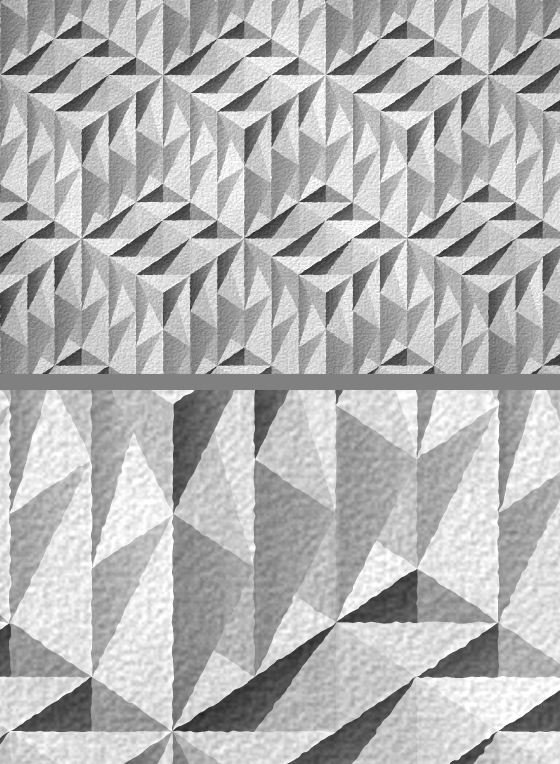
Top, the full canvas; bottom, a detail of the centre.
Reproduce this pattern procedurally as a WebGL 2 fragment shader.

```glsl
#version 300 es
precision highp float;
uniform vec2 u_resolution;
out vec4 fragColor;

float hash(vec2 p) {
  return fract(sin(dot(p, vec2(127.1, 311.7))) * 43758.5453);
}

float noise(vec2 p) {
  vec2 i = floor(p), f = fract(p);
  f = f * f * (3.0 - 2.0 * f);
  return mix(mix(hash(i), hash(i + vec2(1, 0)), f.x),
             mix(hash(i + vec2(0, 1)), hash(i + vec2(1, 1)), f.x), f.y);
}

// Facets of a strip: s runs along it from 0 to 3, t across it from 0 to 1
float topFacet(float s, float t) {
  if (s < t) return 0.87;
  if (s + 3.0 * t < 2.0) return 0.24 + 0.38 * t;
  if (s + t < 2.0) return 0.73;
  if (s - t < 2.0) return s < 2.0 ? 0.79 : 0.86;
  return s + t < 3.0 ? 0.25 + 0.3 * t : 0.6;
}

float leftFacet(float s, float t) {
  if (s < t) return 0.72;
  if (s + 3.0 * t < 2.0) return 0.52 + 0.4 * t;
  if (s + t < 2.0) return 0.88;
  return s + 2.0 * t < 3.0 ? 0.59 + 0.14 * t : 0.86;
}

float rightFacet(float s, float t) {
  if (s < t) return 0.3 + 0.35 * (1.0 - t);
  if (s + 3.0 * t < 2.0) return 0.86;
  if (s + t < 2.0) return 0.77;
  if (s - t < 2.0) return 0.66 - 0.14 * t;
  return s + t < 3.0 ? 0.71 : 0.86;
}

// Staggered hexagons, each of three rhombi cut into three strips
float relief(vec2 p) {
  vec2 period = vec2(6, 18), halfPeriod = vec2(3, 9);
  vec2 h = mod(p + halfPeriod, period) - halfPeriod;
  if (abs(h.x) + abs(h.y) > 6.0) h = mod(p, period) - halfPeriod;
  vec2 cell = floor(p - h + 0.5);

  bool isTop = h.y < -abs(h.x);
  vec2 r = vec2(3.0 - abs(h.x), h.y + 3.0);
  float across = r.x, s = 0.5 * (r.y - r.x), face = sign(h.x);
  if (isTop) {
    r = h + 3.0;
    across = 0.5 * (r.x + r.y);
    s = 0.5 * (r.x - r.y);
    face = 2.0;
  }
  float t = fract(across);
  float shade = isTop ? topFacet(s, t) : h.x < 0.0 ? leftFacet(s, t) : rightFacet(s, t);

  // Slight tone change per strip, and a pale ridge along its rim
  shade += 0.07 * (hash(cell + vec2(floor(across), face * 5.0)) - 0.5);
  return shade + 0.07 * smoothstep(0.93, 1.0, t) * step(0.5, shade);
}

void main() {
  float unit = 768.0 / u_resolution.x;
  float shade = 0.0;

  // Supersampled facets with slightly rough creases
  for (int i = 0; i < 9; i++) {
    vec2 offset = (vec2(i % 3, i / 3) - 1.0) / 3.0;
    vec2 p = gl_FragCoord.xy + offset;
    p = vec2(p.x, u_resolution.y - p.y) * unit;
    p += 1.2 * (vec2(noise(p * 0.35), noise(p * 0.35 + 50.0)) - 0.5);
    shade += relief((p - vec2(223.5, 103.0)) / vec2(37.2, 24.9) - 3.0) / 9.0;
  }

  // Plaster grain lit from one side, with broad worn patches
  vec2 q = vec2(gl_FragCoord.x, u_resolution.y - gl_FragCoord.y) * unit;
  float bump = noise(q * 0.42) - noise(q * 0.42 + vec2(0.5, 0.6));
  float grain = 0.13 * bump + 0.1 * (noise(q * 0.75) - 0.5);
  float wear = noise(q * 0.012 + 4.0) * 0.6 + noise(q * 0.04) * 0.4;
  shade += grain * (0.5 + 0.7 * shade) + 0.1 * (wear - 0.45);

  // Darker corners
  vec2 c = gl_FragCoord.xy / u_resolution - 0.5;
  shade *= 1.03 - 0.25 * dot(c, c);
  fragColor = vec4(vec3(clamp(shade, 0.0, 1.0)), 1.0);
}
```
